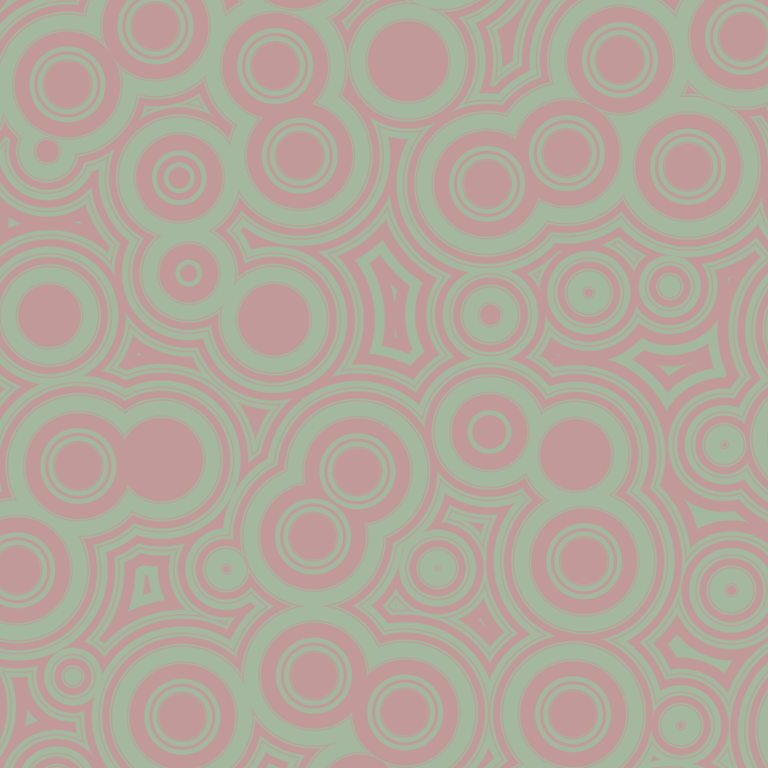
Reproduce this pattern procedurally as a three.js fragment shader.

```glsl
// Fused concentric ring targets in muted rose and sage, with nested contours between them.
varying vec2 vUv;

const vec3 SAGE = vec3(0.64, 0.72, 0.62);
const vec3 ROSE = vec3(0.755, 0.60, 0.595);
const float UNITS = 768.0;   // pattern units across the canvas
const float CELL = 128.0;    // one target per cell
const float SOFT = 1.5;      // edge softness in pattern units

vec3 hash3(vec2 p) {
  vec3 q = fract(vec3(p.xyx) * vec3(0.1031, 0.1030, 0.0973));
  q += dot(q, q.yxz + 33.33);
  return fract((q.xxy + q.yzz) * q.zyx);
}

float rise(float x, float edge) {
  return clamp((x - edge) / SOFT + 0.5, 0.0, 1.0);
}

// Coverage of the interval from a to b
float band(float x, float a, float b) {
  return rise(x, a) - rise(x, b);
}

// Disc radius: many large, some medium, a few sunken below zero
float discRadius(float pick, float spread) {
  if (pick < 0.42) return 53.0;
  if (pick < 0.76) return mix(28.0, 47.0, spread);
  return mix(-23.0, 12.0, spread);
}

// Rings outside the disc edge: hairlines and broader contours
float outerRings(float d) {
  float rose = band(d, 1.4, 2.2) + band(d, 17.2, 18.2);
  rose += band(d, 20.0, 27.0) + band(d, 30.0, 31.0);
  rose += band(d, 37.5, 45.0) + band(d, 48.5, 49.5);
  float repeatAt = mod(d - 53.0, 21.0);
  return rose + step(53.0, d + SOFT) * band(repeatAt, 1.0, 12.0);
}

// Sage rings cut into a rose disc; style picks solid or target
float innerDisc(float d, float radius, float style) {
  float cut = 0.0;
  if (radius > 50.0) {
    cut = band(d, -20.0, -15.0) + band(d, -28.0, -23.0);
    cut += band(d, -29.8, -29.2);
  } else if (style > 0.4) {
    float core = mix(5.0, 12.0, style);
    cut = band(d, -21.0, -16.0) + band(d, -radius + core, -28.0) * step(28.0 + core, radius);
  }
  return rise(-d, 0.0) * (1.0 - clamp(cut, 0.0, 1.0));
}

void main() {
  vec2 p = vUv * UNITS;
  vec2 home = floor(p / CELL);

  // Nearest disc edge over the neighbouring cells
  float nearest = 1000.0;
  float radius = 0.0;
  float style = 0.0;
  for (int y = -2; y <= 2; y++) {
    for (int x = -2; x <= 2; x++) {
      vec2 cell = home + vec2(float(x), float(y));
      vec3 seed = hash3(cell + 17.0);
      vec3 kind = hash3(cell + 91.0);
      vec2 center = (cell + 0.5 + 0.74 * (seed.xy - 0.5)) * CELL;
      float r = discRadius(kind.x, kind.y);
      float d = length(p - center) - r;
      if (d < nearest) {
        nearest = d;
        radius = r;
        style = kind.z;
      }
    }
  }

  float rose = innerDisc(nearest, radius, style) + outerRings(nearest);
  gl_FragColor = vec4(mix(SAGE, ROSE, clamp(rose, 0.0, 1.0)), 1.0);
}
```
